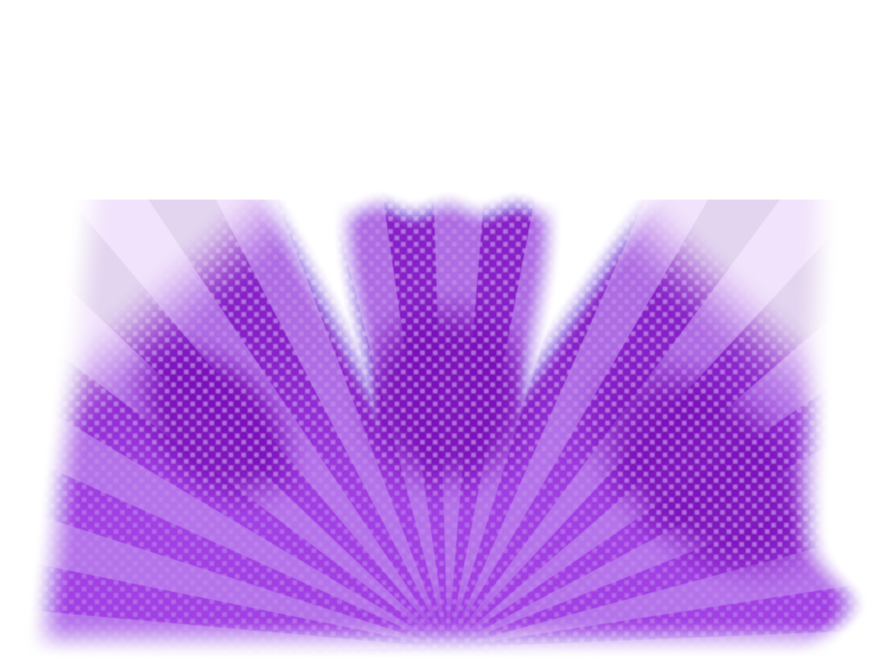
Write a WebGL 2 fragment shader that draws this background.

```glsl
#version 300 es
precision highp float;
// A soft violet fan of petals on white, crossed by light rays and halftone dots.
// Soft masks cut the silhouette; polar stripes, tilted ellipses and a cosine
// lattice colour it. Lengths are in canvas heights, x is measured from the middle.
uniform vec2 u_resolution;
out vec4 fragColor;

#define RAY_CENTER vec2(0.0, 0.036)
#define RAY_PERIOD 0.223
#define RAY_PHASE 0.024
#define DOT_PERIOD 0.0190
#define DOT_STRENGTH 0.62
#define TOP_EDGE 0.703
#define BOTTOM_EDGE 0.050
#define SOFTNESS 0.032

const vec3 MAGENTA = vec3(0.63, 0.25, 0.89);
const vec3 VIOLET = vec3(0.53, 0.13, 0.78);
const vec3 DEEP = vec3(0.47, 0.05, 0.71);
const vec3 BLUE = vec3(0.43, 0.31, 0.87);
const vec3 RAY_LIGHT = vec3(0.74, 0.53, 0.93);
const vec3 DOT_LIGHT = vec3(0.81, 0.66, 0.95);
const vec3 LILAC = vec3(0.945, 0.89, 0.985);
const vec3 LILAC_SHADE = vec3(0.89, 0.835, 0.94);

// 0 below the edge, 1 above it, with a soft step of half width w
float rise(float d, float w) {
    return smoothstep(-w, w, d);
}

// Soft tilted ellipse: 1 at its core, 0 outside
float blob(vec2 p, vec2 center, vec2 radii, float tilt) {
    float c = cos(tilt), s = sin(tilt);
    vec2 q = mat2(c, -s, s, c) * (p - center);
    return 1.0 - smoothstep(0.55, 1.2, length(q / radii));
}

// Outer frame of the fan, with a bulge at its lower right
float frameMask(vec2 p) {
    float k = (p.y - 0.1) / 0.06;
    float left = rise(p.x + 0.604 - 0.108 * p.y, SOFTNESS);
    float right = rise(0.525 + 0.04 * p.y + 0.065 * exp(-k * k) - p.x, SOFTNESS);
    return left * right * rise(p.y - BOTTOM_EDGE, SOFTNESS);
}

// Side wings, which open outward from the gaps
float wingMask(vec2 p, float aa) {
    float slope = p.x < 0.0 ? 0.55 : 0.68;
    float inner = 0.13 + slope * (p.y - 0.45);
    return rise(abs(p.x) - inner, SOFTNESS) * rise(TOP_EDGE - p.y, aa);
}

// Middle petal with a slightly scalloped top
float petalMask(vec2 p) {
    float halfWidth = 0.120 + 0.028 * smoothstep(0.42, 0.66, p.y);
    float top = 0.688 + 0.006 * cos(p.x * 62.0);
    return rise(halfWidth - abs(p.x), 0.024) * rise(top - p.y, 0.025);
}

// Light stripes that radiate from one point
float rays(vec2 p, float aa) {
    vec2 q = p - RAY_CENTER;
    float u = fract((atan(q.x, q.y) - RAY_PHASE) / RAY_PERIOD + 0.5) - 0.5;
    float soft = aa / (max(length(q), 0.01) * RAY_PERIOD);
    return rise(0.25 - abs(u), soft) * smoothstep(0.0, 0.12, length(q));
}

// Staggered lattice of round dots
float dots(vec2 p) {
    vec2 c = cos(6.2831853 * p / DOT_PERIOD);
    return smoothstep(-0.25, 0.95, c.x * c.y);
}

void main() {
    vec2 p = (gl_FragCoord.xy - vec2(0.5, 0.0) * u_resolution) / u_resolution.y;
    float aa = 1.0 / u_resolution.y;

    // Silhouette
    float wings = wingMask(p, aa);
    float inside = max(wings, petalMask(p));
    float mask = frameMask(p) * inside;

    // Dark hearts of the three petals
    float heart = blob(p, vec2(-0.345, 0.370), vec2(0.145, 0.095), -0.75);
    heart = max(heart, blob(p, vec2(0.385, 0.300), vec2(0.205, 0.130), -0.70));
    heart = max(heart, blob(p, vec2(0.0, 0.410), vec2(0.135, 0.145), 0.0));

    // Violet body with blue fringes
    vec3 body = mix(MAGENTA, VIOLET, smoothstep(0.22, 0.52, p.y));
    body = mix(body, DEEP, 0.85 * heart);
    float gapFringe = (1.0 - smoothstep(0.5, 1.0, inside)) * smoothstep(0.2, 0.4, p.y);
    float fringe = max(gapFringe, 0.6 * (1.0 - smoothstep(0.3, 0.95, mask)));
    body = mix(body, BLUE, 0.8 * fringe);

    // Rays fade in the hearts, dots fade in the rays
    float ray = rays(p, 1.2 * aa);
    float shownRay = ray * (1.0 - 0.95 * heart);
    body = mix(body, RAY_LIGHT, 0.72 * shownRay);
    float dotAmount = DOT_STRENGTH * mix(0.65, 1.0, smoothstep(0.2, 0.45, p.y + 0.3 * heart));
    body = mix(body, DOT_LIGHT, dots(p) * dotAmount * (1.0 - 0.35 * shownRay));

    // Pale upper corners of the wings
    vec3 pale = mix(LILAC_SHADE, LILAC, ray);
    float corner = smoothstep(-0.07, 0.11, p.y + 0.93 * abs(p.x) - 0.91);
    body = mix(body, pale, corner * (1.0 - 0.6 * heart));

    fragColor = vec4(mix(vec3(1.0), body, mask), 1.0);
}
```
